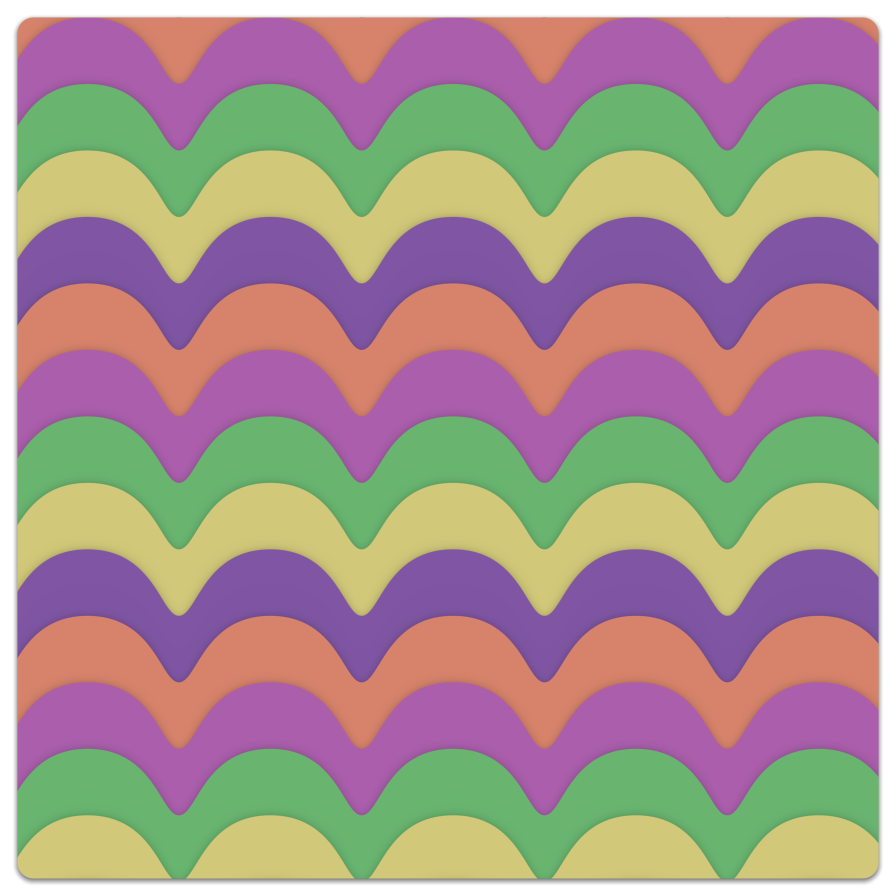
This pattern is drawn by a WebGL 2 fragment shader. Its source:

```glsl
#version 300 es
precision highp float;
// Rounded card of stacked scalloped waves in five repeating colours, with soft shadows.

#define MARGIN 0.0195        // gap between canvas and card
#define CORNER 0.018         // card corner radius
#define PERIOD 0.2040        // width of one scallop
#define CREST_X 0.0977       // x of the first crest
#define BAND 0.0742          // band spacing, also crest-to-cusp height
#define CREST_PULL 0.735     // curve handle at the crest
#define CUSP_PULL 0.80       // curve handle at the cusp
#define EDGE_SHADE 0.13      // darkening just above each wave
#define SHADE_WIDTH 0.004    // reach of that darkening
#define CARD_SHADOW 0.65     // strength of the card shadow
#define SHADOW_DROP 0.0024   // downward offset of the card shadow
#define SHADOW_BLUR 0.0065   // softness of the card shadow

uniform vec2 u_resolution;
out vec4 fragColor;

const vec3 PAPER = vec3(1.0);
const vec3 PALETTE[5] = vec3[5](
    vec3(0.67, 0.37, 0.675),  // magenta
    vec3(0.41, 0.71, 0.44),   // green
    vec3(0.82, 0.785, 0.475), // yellow
    vec3(0.50, 0.335, 0.64),  // violet
    vec3(0.845, 0.515, 0.42)  // orange
);

vec3 bandColor(float index) {
    return PALETTE[int(mod(index + 0.5, 5.0))];
}

float roundedBox(vec2 p, vec2 halfSize, float radius) {
    vec2 q = abs(p) - halfSize + radius;
    return length(max(q, 0.0)) + min(max(q.x, q.y), 0.0) - radius;
}

// Cubic curve from crest (u = 0) to cusp (u = 1): returns drop and slope.
vec2 scallop(float u) {
    float t = u;
    float dx = 1.0;
    for (int i = 0; i < 6; i++) {
        float s = 1.0 - t;
        float x = 3.0 * CREST_PULL * t * s * s + 3.0 * CUSP_PULL * t * t * s + t * t * t;
        dx = 3.0 * CREST_PULL * s * s + 6.0 * (CUSP_PULL - CREST_PULL) * s * t
           + 3.0 * (1.0 - CUSP_PULL) * t * t;
        t = clamp(t - (x - u) / dx, 0.0, 1.0);
    }
    return vec2(t * t * (3.0 - 2.0 * t), 6.0 * t * (1.0 - t) / dx);
}

vec3 waves(vec2 uv, float aa) {
    // Distance from the nearest crest, in half periods
    float u = 2.0 * abs(fract((uv.x - CREST_X) / PERIOD + 0.5) - 0.5);
    vec2 curve = scallop(u);
    float level = (1.0 - MARGIN - uv.y) / BAND - curve.x;

    // Signed distance to the nearest wave edge, positive below it
    float edge = floor(level + 0.5);
    float slope = curve.y * BAND / (0.5 * PERIOD);
    float d = (level - edge) * BAND / sqrt(1.0 + slope * slope);

    // Each lower wave shades the band behind it
    float shade = EDGE_SHADE * exp(-max(-d, 0.0) / SHADE_WIDTH);
    vec3 behind = bandColor(edge - 1.0) * (1.0 - shade);
    return mix(behind, bandColor(edge), smoothstep(-aa, aa, d));
}

void main() {
    vec2 uv = gl_FragCoord.xy / u_resolution;
    float aa = 0.75 / min(u_resolution.x, u_resolution.y);
    vec2 p = uv - 0.5;
    vec2 halfCard = vec2(0.5 - MARGIN);

    // Paper with the soft card shadow
    float shadowDist = roundedBox(p + vec2(0.0, SHADOW_DROP), halfCard, CORNER);
    float shadow = CARD_SHADOW * (1.0 - smoothstep(-SHADOW_BLUR, SHADOW_BLUR, shadowDist));
    vec3 color = PAPER * (1.0 - shadow);

    // Card filled with waves
    float card = roundedBox(p, halfCard, CORNER);
    color = mix(color, waves(uv, aa), 1.0 - smoothstep(-aa, aa, card));
    fragColor = vec4(color, 1.0);
}
```
